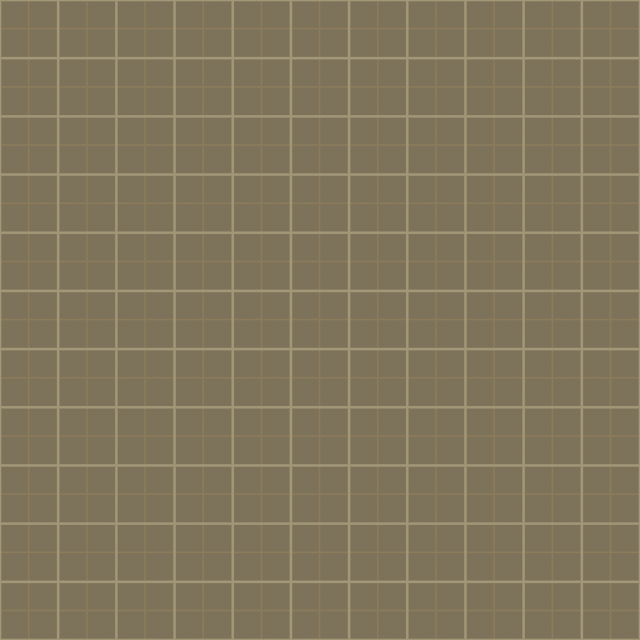
Give the GLSL for this pattern, as a three.js fragment shader.

```glsl
// Woven windowpane check: pale double-width lines with thin ochre lines between, on olive cloth.
varying vec2 vUv;

const float REPEATS = 11.0;               // checks across and down
const float PALE_WIDTH = 0.0039;          // line widths in canvas units
const float OCHRE_WIDTH = 0.0023;
const vec2 OCHRE_PLACE = vec2(0.493, 0.507); // position inside one check
const float EDGE = 0.0018;                // softness of line edges
const float THREADS = 256.0;              // weave threads across the canvas
const float WEAVE_DEPTH = 0.004;

const vec3 CLOTH = vec3(0.490, 0.450, 0.352);
const vec3 OCHRE = vec3(0.548, 0.485, 0.355);
const vec3 PALE = vec3(0.637, 0.592, 0.468);

// Distance to the nearest repeated line on each axis, in canvas units.
vec2 lineDistance(vec2 uv, vec2 place) {
  vec2 offset = fract(uv * REPEATS - place + 0.5) - 0.5;
  return abs(offset) / REPEATS;
}

// Soft coverage of the lines running both ways.
float gridCoverage(vec2 uv, vec2 place, float width) {
  vec2 d = lineDistance(uv, place);
  vec2 lines = clamp((0.5 * width - d) / EDGE + 0.5, 0.0, 1.0);
  return max(lines.x, lines.y);
}

// Faint plain weave that wraps at the canvas edges.
float weave(vec2 uv) {
  vec2 wave = sin(uv * THREADS * 3.14159);
  return wave.x * wave.y;
}

void main() {
  // Thin lines lie under the pale ones.
  vec3 color = mix(CLOTH, OCHRE, gridCoverage(vUv, OCHRE_PLACE, OCHRE_WIDTH));
  color = mix(color, PALE, gridCoverage(vUv, vec2(0.0), PALE_WIDTH));

  color += WEAVE_DEPTH * weave(vUv);
  gl_FragColor = vec4(color, 1.0);
}
```
